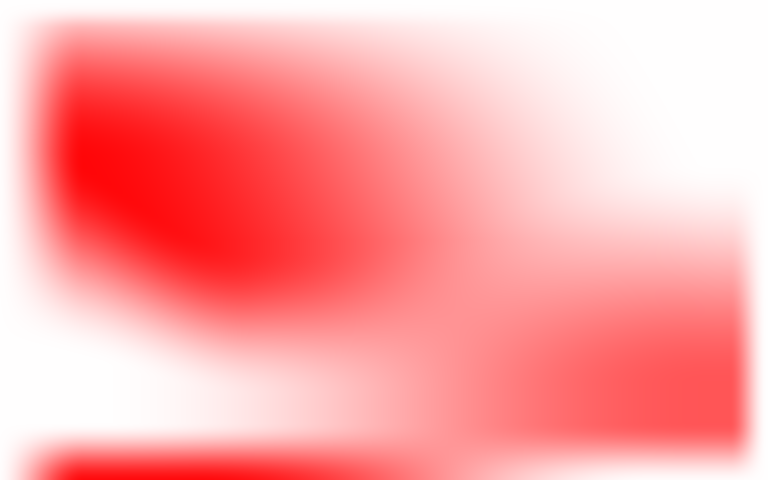
Write a WebGL 2 fragment shader that draws this background.

```glsl
#version 300 es
precision highp float;
// Soft red clouds melting into white: three blended horizontal bands with faded borders.

uniform vec2 u_resolution;
out vec4 outColor;

const vec3 WHITE = vec3(1.0, 0.995, 0.995);
const vec3 RED = vec3(1.0, 0.02, 0.03);

// Upper cloud: horizontal fade, slant and height of its core
const vec2 UPPER_FADE = vec2(0.08, 0.92);
const float UPPER_SLANT = 0.34;
const float SLANT_FLOOR = 0.5;
const float CORE_HEIGHT = 0.667;

// Lower cloud, growing towards the right
const vec2 LOWER_RISE = vec2(0.13, 0.92);
const float LOWER_STRENGTH = 0.68;

// Seam between the clouds: height at left, middle and right
const float SEAM_LEFT = 0.50;
const float SEAM_MIDDLE = 0.325;
const float SEAM_RIGHT_LIFT = 0.105;
const vec2 SEAM_SOFTNESS = vec2(0.22, 0.15);
const float SEAM_RIGHT_SOFTNESS = 0.08;

// Strip along the bottom edge
const vec2 STRIP_FADE = vec2(0.25, 0.85);
const vec2 STRIP_HEIGHT = vec2(-0.01, 0.12);

// Border fades
const vec2 LEFT_BORDER = vec2(-0.005, 0.11);
const vec2 RIGHT_BORDER = vec2(0.95, 0.998);
const vec2 TOP_BORDER = vec2(0.94, 1.0);

float rise(vec2 range, float v) {
    return smoothstep(range.x, range.y, v);
}

float fall(vec2 range, float v) {
    return 1.0 - rise(range, v);
}

// Strongest at the left, slanting down to the right and thinning upwards
float upperCloud(vec2 p) {
    float slantedX = p.x - UPPER_SLANT * (CORE_HEIGHT - max(p.y, SLANT_FLOOR));
    float lift = max(p.y - CORE_HEIGHT, 0.0) / (1.0 - CORE_HEIGHT);
    return fall(UPPER_FADE, slantedX) * (1.0 - lift * lift);
}

float lowerCloud(vec2 p) {
    return LOWER_STRENGTH * rise(LOWER_RISE, p.x);
}

// Weight of the upper cloud across the curved seam
float seamBlend(vec2 p) {
    float dip = smoothstep(0.0, 0.33, p.x);
    float lift = smoothstep(0.4, 0.9, p.x);
    float center = mix(SEAM_LEFT, SEAM_MIDDLE, dip) + SEAM_RIGHT_LIFT * lift;
    float softness = mix(SEAM_SOFTNESS.x, SEAM_SOFTNESS.y, dip)
                   + SEAM_RIGHT_SOFTNESS * lift;
    return smoothstep(center - softness, center + softness, p.y);
}

float borderFade(vec2 p) {
    return rise(LEFT_BORDER, p.x) * fall(RIGHT_BORDER, p.x) * fall(TOP_BORDER, p.y);
}

void main() {
    vec2 p = gl_FragCoord.xy / u_resolution;

    // Blend the bands from top to bottom
    float redness = mix(lowerCloud(p), upperCloud(p), seamBlend(p));
    redness = mix(redness, fall(STRIP_FADE, p.x), fall(STRIP_HEIGHT, p.y));
    redness *= borderFade(p);

    outColor = vec4(mix(WHITE, RED, clamp(redness, 0.0, 1.0)), 1.0);
}
```
